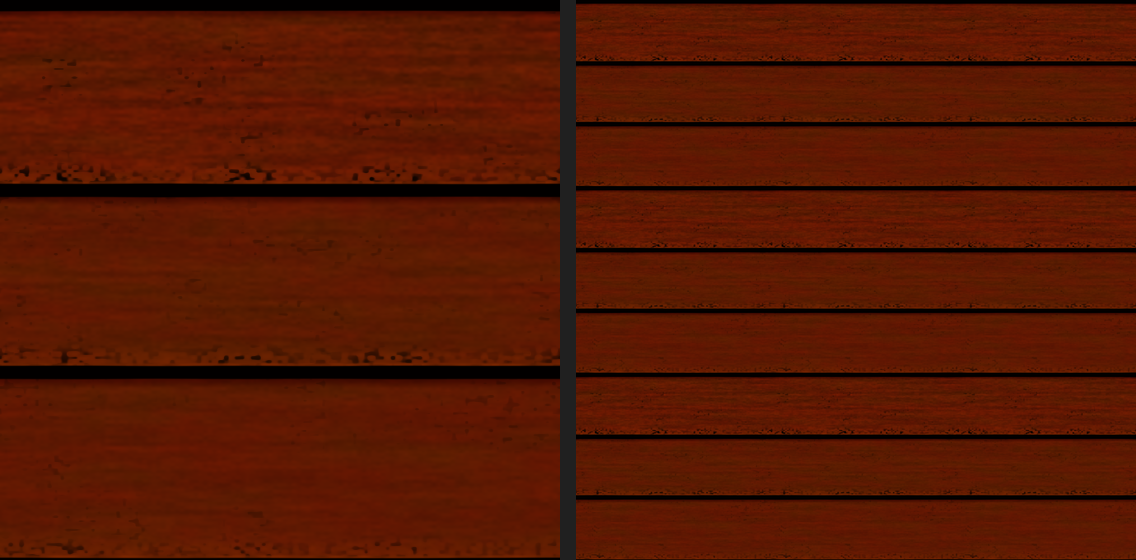
Left, the tile; right, the same tile 3 across and 3 down.
Reproduce this texture procedurally as a Shadertoy shader.

```glsl
// Three horizontal red-brown stained wood boards with black gaps, fine grain and worn lower lips.

const float TAU = 6.2831853;
const int BOARDS = 3;
const vec3 GAP_CENTRES = vec3(0.335, 0.660, 0.992);  // from the bottom up
const float GAP_HALF = 0.0118;
const float GAP_WOBBLE = 0.0012;
const float EDGE_SOFTNESS = 0.0018;

const vec3 GAP_COLOR = vec3(0.008, 0.0, 0.0);
const vec3 BROWN = vec3(0.350, 0.112, 0.005);
const vec3 RED = vec3(0.385, 0.088, 0.008);
const vec3 LIP_COLOR = vec3(0.52, 0.165, 0.0);

const vec3 GRAIN_CONTRAST = vec3(0.20, 0.22, 0.38);  // per board, bottom up
const vec3 REDNESS = vec3(0.58, 0.38, 0.60);
const vec3 SPECKLE = vec3(0.50, 0.65, 0.90);
const float LIP_HEIGHT = 0.007;
const float WEAR_HEIGHT = 0.045;
const float SHADE_HEIGHT = 0.018;

float hash(vec2 p, float seed) {
    vec3 q = fract(vec3(p, seed + 3.7) * vec3(0.1031, 0.1030, 0.0973));
    q += dot(q, q.yzx + 33.33);
    return fract((q.x + q.y) * q.z);
}

// Value noise with a whole number of cells across the canvas, so it wraps.
float noise(vec2 uv, vec2 cells, float seed) {
    vec2 p = uv * cells;
    vec2 i = floor(p);
    vec2 f = p - i;
    f = f * f * (3.0 - 2.0 * f);
    vec2 a = mod(i, cells);
    vec2 b = mod(i + 1.0, cells);
    return mix(mix(hash(a, seed), hash(vec2(b.x, a.y), seed), f.x),
               mix(hash(vec2(a.x, b.y), seed), hash(b, seed), f.x), f.y);
}

// Worn clusters along a board, from 0 to 1.
float wearPatches(float x) {
    float warp = 0.15 * (1.0 - cos(TAU * (x - 0.285)));
    return smoothstep(-0.4, 0.8, cos(TAU * (3.0 * x - 0.36 + warp)));
}

vec3 boardColor(vec2 uv, int board, float above, float below) {
    // Broad drifts between brown and red
    float drift = noise(uv, vec2(5.0, 27.0), 1.0) - 0.5;
    float blotch = noise(uv, vec2(24.0, 60.0), 2.0) - 0.5;
    float redMix = REDNESS[board] + 0.9 * drift + 0.5 * blotch;
    vec3 color = mix(BROWN, RED, clamp(redMix, 0.0, 1.0));

    // Long streaks and short fibres
    float streak = noise(uv, vec2(4.0, 96.0), 3.0) - 0.5;
    float fibre = noise(uv, vec2(40.0, 150.0), 4.0) - 0.5;
    float fleck = noise(uv, vec2(120.0, 170.0), 5.0) - 0.5;
    float grain = 0.65 * streak + 0.5 * fibre + 0.35 * fleck;
    color *= 1.0 + GRAIN_CONTRAST[board] * grain;

    // Sparse dark pores on the face
    float pores = smoothstep(0.72, 0.95, noise(uv, vec2(90.0, 130.0), 6.0));
    pores *= smoothstep(0.5, 0.8, noise(uv, vec2(9.0, 18.0), 7.0));
    color *= 1.0 - GRAIN_CONTRAST[board] * pores;

    // Mottled wear above the lower lip
    float zone = 1.0 - smoothstep(0.2 * WEAR_HEIGHT, WEAR_HEIGHT, above);
    float mottle = noise(uv, vec2(104.0, 144.0), 8.0);
    float pits = smoothstep(0.48, 0.85, mottle) * mix(0.25, 1.0, wearPatches(uv.x));
    color = mix(color, LIP_COLOR, 0.4 * zone * (1.0 - mottle));
    color *= 1.0 - SPECKLE[board] * zone * pits;

    // Bright lip below, reddish shade above
    float lip = 1.0 - smoothstep(0.3 * LIP_HEIGHT, LIP_HEIGHT, above);
    color = mix(color, LIP_COLOR * (0.85 + 0.3 * fibre), 0.75 * lip);
    float shade = 1.0 - smoothstep(0.0, SHADE_HEIGHT, below);
    return color * mix(vec3(1.0), vec3(0.72, 0.42, 0.5), shade);
}

void mainImage(out vec4 fragColor, in vec2 fragCoord) {
    vec2 uv = fragCoord / iResolution.xy;
    float origin = GAP_CENTRES[BOARDS - 1] - 1.0;
    uv.y = fract(uv.y - origin) + origin;

    // Find the board and the gaps that bound it
    int board = 0;
    float low = origin;
    for (int i = 0; i < BOARDS - 1; i++) {
        if (uv.y > GAP_CENTRES[i]) {
            board = i + 1;
            low = GAP_CENTRES[i];
        }
    }
    float high = GAP_CENTRES[board];

    // Distances from the slightly uneven edges of the board
    float wobble = GAP_WOBBLE * (noise(uv, vec2(7.0, 3.0), 9.0) - 0.5);
    float above = uv.y - low - GAP_HALF + wobble;
    float below = high - uv.y - GAP_HALF + wobble;

    float softness = max(EDGE_SOFTNESS, 0.75 / iResolution.y);
    float face = smoothstep(-softness, softness, min(above, below));
    vec3 color = mix(GAP_COLOR, boardColor(uv, board, above, below), face);
    fragColor = vec4(color, 1.0);
}
```
